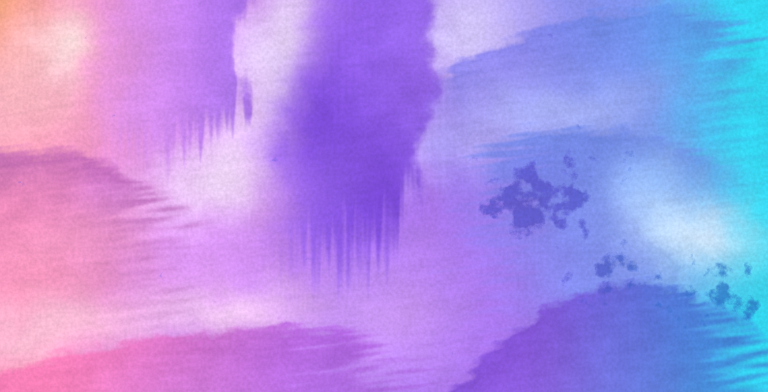
A WebGL 1 fragment shader for this background:

```glsl
precision highp float;
uniform vec2 u_resolution;

vec2 gradientAt(vec2 cell) {
  float a = 6.2832 * fract(sin(dot(cell, vec2(127.1, 311.7))) * 43758.5);
  return vec2(cos(a), sin(a));
}

float noise(vec2 p) {
  vec2 i = floor(p), f = fract(p);
  vec2 u = f * f * f * (f * (f * 6.0 - 15.0) + 10.0);
  vec2 e = vec2(1.0, 0.0);
  float low = mix(dot(gradientAt(i), f), dot(gradientAt(i + e), f - e), u.x);
  float high = mix(dot(gradientAt(i + e.yx), f - e.yx), dot(gradientAt(i + 1.0), f - 1.0), u.x);
  return mix(low, high, u.y);
}

float fbm(vec2 p) {
  float sum = 0.0, amp = 0.6;
  for (int i = 0; i < 5; i++) {
    sum += amp * noise(p);
    p = mat2(1.6, 1.2, -1.2, 1.6) * p + 3.7;
    amp *= 0.52;
  }
  return sum;
}

float glow(vec2 p, vec2 centre, vec2 radius, float angle) {
  vec2 d = p - centre;
  float c = cos(angle), s = sin(angle);
  d = vec2(c * d.x + s * d.y, c * d.y - s * d.x) / radius;
  return exp(-dot(d, d));
}

// Crisp upper edge that fades out with depth below it
float stroke(float depth, float fade) {
  return smoothstep(-0.015, 0.02, depth) * exp(-max(depth, 0.0) / fade);
}

float below(float a, float b, float x) { return 1.0 - smoothstep(a, b, x); }

void main() {
  vec2 p = gl_FragCoord.xy / u_resolution.y;
  p.x *= 1.954 * u_resolution.y / u_resolution.x;
  float cloud = fbm(p * 5.0);
  float rough = fbm(p * 16.0 + 4.0);
  vec2 w = p + 0.08 * vec2(cloud, fbm(p * 5.0 + 9.0)) + 0.025 * rough;
  float bristle = noise(vec2(p.x * 6.0 + p.y * 3.0, p.y * 60.0 - p.x * 8.0));
  float drip = noise(vec2(p.x * 48.0, p.y * 3.0)) + 0.5 * noise(vec2(p.x * 95.0, p.y * 5.0));

  // Sweep from pink through violet and blue to cyan
  vec3 col = mix(vec3(0.99, 0.57, 0.73), vec3(0.85, 0.57, 0.95), smoothstep(0.05, 0.5, w.x));
  col = mix(col, vec3(0.67, 0.46, 0.94), smoothstep(0.5, 0.95, w.x));
  col = mix(col, vec3(0.51, 0.58, 0.94), smoothstep(1.0 + 0.25 * below(0.1, 0.6, p.y), 1.6, w.x));
  col = mix(col, vec3(0.2, 0.84, 0.94), smoothstep(1.58, 1.93, w.x));

  // Warm corner and pale pink light
  col = mix(col, vec3(0.98, 0.73, 0.77), 0.9 * glow(w, vec2(0.02, 0.78), vec2(0.2, 0.22), 0.0));
  col = mix(col, vec3(0.94, 0.64, 0.47), 0.9 * glow(w, vec2(-0.02, 1.0), vec2(0.13, 0.14), 0.0));
  col = mix(col, vec3(1.0, 0.89, 0.89), 0.9 * glow(w, vec2(0.16, 0.88), vec2(0.07, 0.1), -0.4));
  col = mix(col, vec3(1.0, 0.8, 0.87), 0.8 * glow(w, vec2(0.12, 0.16), vec2(0.3, 0.09), 0.15));
  col = mix(col, vec3(1.0, 0.68, 0.8), 0.5 * glow(w, vec2(0.15, 0.38), vec2(0.25, 0.09), 0.3));
  col = mix(col, vec3(0.96, 0.8, 0.96), 0.9 * glow(w, vec2(0.6, 0.2), vec2(0.2, 0.07), 0.0));

  // Lavender light between the upright washes
  col = mix(col, vec3(0.91, 0.83, 0.98), 0.95 * glow(w, vec2(0.7, 0.87), vec2(0.1, 0.3), -0.25));
  col = mix(col, vec3(0.95, 0.85, 0.98), 0.95 * glow(w, vec2(0.54, 0.56), vec2(0.16, 0.1), 0.5));
  col = mix(col, vec3(0.84, 0.8, 0.98), 0.9 * glow(w, vec2(1.19, 0.93), vec2(0.16, 0.2), -0.5));
  col = mix(col, vec3(0.78, 0.74, 0.97), 0.75 * glow(w, vec2(1.2, 0.64), vec2(0.2, 0.08), 0.3));
  col = mix(col, vec3(0.83, 0.64, 0.96), 0.7 * glow(w, vec2(0.98, 0.18), vec2(0.2, 0.17), 0.6));

  // Left upright wash with dripping foot
  float foot = 0.6 + 0.55 * max(p.x - 0.46, 0.0) + 0.13 * drip;
  float wash = smoothstep(0.2, 0.42, w.x) * below(0.6, 0.635, w.x + 0.02 * drip);
  wash *= smoothstep(foot - 0.02, foot + 0.09, p.y);
  col = mix(col, mix(vec3(0.84, 0.56, 0.94), vec3(0.65, 0.43, 0.92), smoothstep(0.35, 0.62, p.x)), 0.85 * wash);

  // Central violet wash
  float rim = 1.05 + 0.05 * smoothstep(0.45, 0.8, p.y);
  float leftRim = 0.7 + 0.1 * smoothstep(0.7, 1.0, p.y);
  foot = 0.3 + 0.16 * smoothstep(0.95, 1.08, p.x) + 0.14 * drip;
  wash = smoothstep(leftRim - 0.08, leftRim + 0.14, w.x) * below(rim - 0.02, rim + 0.02, w.x);
  wash *= smoothstep(foot - 0.02, foot + 0.14, p.y);
  col = mix(col, vec3(0.56, 0.37, 0.91), 0.85 * wash);
  float dark = glow(w, vec2(0.79, 0.71), vec2(0.13, 0.13), 0.0) + glow(w, vec2(0.97, 0.5), vec2(0.12, 0.19), -0.2);
  col = mix(col, vec3(0.44, 0.25, 0.82), 0.65 * min(dark, 1.0) * wash);

  // Mauve stroke on the left
  float depth = 0.615 - 0.5 * max(p.x - 0.2, 0.0) - p.y + 0.025 * bristle + 0.03 * rough;
  wash = stroke(depth, 0.13) * below(0.28, 0.5, p.x + 0.25 * bristle);
  col = mix(col, vec3(0.7, 0.36, 0.69), 0.8 * wash);

  // Magenta stroke along the lower left
  depth = 0.165 - 0.22 * (p.x - 0.74) * (p.x - 0.74) - p.y + 0.025 * bristle + 0.04 * rough;
  wash = stroke(depth, 0.35) * below(0.82, 1.06, p.x + 0.3 * bristle);
  col = mix(col, mix(vec3(0.95, 0.46, 0.7), vec3(0.67, 0.36, 0.86), smoothstep(0.1, 0.9, p.x)), 0.85 * wash);

  // Two arched blue strokes
  depth = 0.98 - 0.55 * (p.x - 1.68) * (p.x - 1.68) - p.y + 0.03 * bristle + 0.04 * rough;
  wash = stroke(depth, 0.2) * smoothstep(1.06, 1.16, w.x) * below(1.76, 1.95, p.x + 0.2 * bristle);
  col = mix(col, mix(vec3(0.5, 0.48, 0.91), vec3(0.36, 0.57, 0.89), smoothstep(1.2, 1.8, p.x)), 0.85 * wash);
  col = mix(col, vec3(0.7, 0.75, 0.98), 0.65 * glow(w, vec2(1.43, 0.73), vec2(0.23, 0.07), 0.1));
  depth = 0.67 - 0.6 * (p.x - 1.47) * (p.x - 1.47) - p.y + 0.03 * bristle + 0.03 * rough;
  wash = stroke(depth, 0.22) * smoothstep(1.18, 1.38, p.x + 0.25 * bristle) * below(1.7, 1.95, p.x);
  col = mix(col, vec3(0.4, 0.5, 0.88), 0.8 * wash);

  // Icy light on the right
  col = mix(col, vec3(0.84, 0.92, 0.99), 0.95 * glow(w, vec2(1.77, 0.4), vec2(0.16, 0.11), -0.3));
  col = mix(col, vec3(0.62, 0.77, 0.97), 0.6 * glow(w, vec2(1.66, 0.53), vec2(0.13, 0.1), -0.6));

  // Deep arch in the lower right
  depth = 0.28 - 1.25 * (p.x - 1.62) * (p.x - 1.62) - p.y + 0.02 * bristle + 0.05 * rough;
  wash = stroke(depth, 0.6) * below(1.78, 2.02, p.x + 0.2 * bristle);
  col = mix(col, mix(vec3(0.5, 0.31, 0.83), vec3(0.27, 0.46, 0.83), smoothstep(1.3, 1.85, p.x)), 0.9 * wash);

  // Feathery ink blots
  float ink = glow(p, vec2(1.43, 0.5), vec2(0.13, 0.12), -0.5) + 0.9 * glow(p, vec2(1.3, 0.49), vec2(0.08, 0.1), 0.4);
  ink += glow(p, vec2(1.82, 0.25), vec2(0.13, 0.1), 0.7) + 0.8 * glow(p, vec2(1.57, 0.3), vec2(0.13, 0.09), 0.4);
  float blot = smoothstep(0.0, 0.22, 0.45 * ink - 0.32 + 0.8 * rough);
  col = mix(col, mix(vec3(0.33, 0.31, 0.77), vec3(0.16, 0.42, 0.74), smoothstep(1.4, 1.8, p.x)), 0.72 * blot);

  // Brush texture and paper grain
  float grain = noise(p * 105.0) + 0.6 * noise(p * 190.0);
  col *= 1.0 + 0.07 * cloud + 0.06 * rough + 0.03 * bristle + 0.055 * grain;
  gl_FragColor = vec4(clamp(col, 0.0, 1.0), 1.0);
}
```
